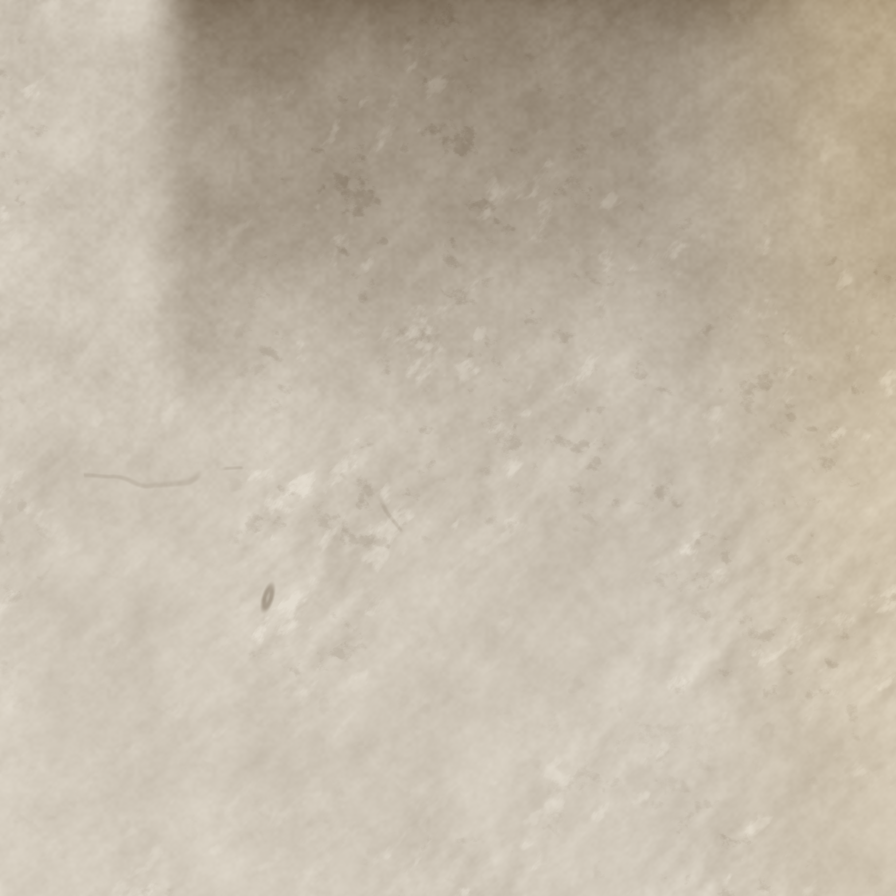
A three.js fragment shader for this texture:

```glsl
// Weathered beige plaster under a soft shadow that falls from the top edge.
// A tone field (0 light, 1 dark) sums shadow, mottling, embossed scuffs, pits
// and hairline cracks, then picks a colour between two plaster shades.
#define LIGHT_PLASTER vec3(0.838, 0.806, 0.752)
#define DARK_PLASTER vec3(0.515, 0.460, 0.390)
#define WARM_TINT vec3(0.005, -0.022, -0.075)
#define SHADOW_LEFT 0.188
#define MOTTLE 0.36
#define RELIEF 0.34
#define GRAIN 0.075
#define FLECKS 0.17
#define PITS 0.16
#define CRACKS 0.17

varying vec2 vUv;

float hash(vec2 p) {
  return fract(sin(dot(p, vec2(127.1, 311.7))) * 43758.5453);
}

float noise(vec2 p) {
  vec2 i = floor(p);
  vec2 f = fract(p);
  f = f * f * (3.0 - 2.0 * f);
  float low = mix(hash(i), hash(i + vec2(1.0, 0.0)), f.x);
  float high = mix(hash(i + vec2(0.0, 1.0)), hash(i + vec2(1.0, 1.0)), f.x);
  return mix(low, high, f.y);
}

// Layered noise, turned at each octave to hide the grid; result in 0..1
float fbm(vec2 p) {
  float sum = 0.0;
  float weight = 0.5;
  for (int i = 0; i < 5; i++) {
    sum += weight * noise(p);
    p = mat2(1.6, 1.2, -1.2, 1.6) * p + 17.3;
    weight *= 0.55;
  }
  return sum / 1.055;
}

float segmentDistance(vec2 p, vec2 a, vec2 b) {
  vec2 along = b - a;
  float h = clamp(dot(p - a, along) / dot(along, along), 0.0, 1.0);
  return length(p - a - along * h);
}

// Soft shadow: steep at the top, blurred at its left and lower borders
float shadowTone(vec2 uv) {
  vec2 wobble = vec2(noise(uv * 9.0), noise(uv * 7.0 + 40.0)) - 0.5;
  vec2 p = uv + wobble * vec2(0.022, 0.05);
  float depth = 0.34 * smoothstep(0.47, 0.75, p.y)
              + 0.80 * max(p.y - 0.65, 0.0)
              + 0.33 * exp((uv.y - 1.0) / 0.05);
  float left = smoothstep(SHADOW_LEFT - 0.04, SHADOW_LEFT + 0.04, p.x);
  float right = 1.0 - 0.62 * smoothstep(0.68, 1.0, p.x);
  return depth * left * right;
}

// Two broken hairlines whose path is bent by noise
float crackTone(vec2 uv) {
  vec2 bend = vec2(noise(uv * 28.0), noise(uv * 24.0 + 9.0)) - 0.5;
  vec2 p = uv + bend * 0.026;
  float d = min(segmentDistance(p, vec2(0.10, 0.460), vec2(0.26, 0.478)),
                segmentDistance(p, vec2(0.39, 0.465), vec2(0.45, 0.415)));
  float broken = smoothstep(0.25, 0.65, noise(uv * 38.0 + 5.0));
  return (1.0 - smoothstep(0.0005, 0.0045, d)) * broken;
}

// One slanted chip with a dark rim and a paler core
float chipTone(vec2 uv) {
  vec2 p = uv - vec2(0.299, 0.333);
  p.x -= p.y * 0.25;
  float r = length(p / vec2(0.0075, 0.018));
  float core = 1.0 - smoothstep(0.1, 0.6, length(p / vec2(0.005, 0.014)));
  return 0.48 * (1.0 - smoothstep(0.55, 1.1, r)) - 0.22 * core;
}

void main() {
  vec2 uv = vUv;
  float lower = 1.0 - smoothstep(0.35, 0.65, uv.y);

  // Base shading
  float tone = 0.035 + 0.07 * smoothstep(0.05, 0.55, uv.y);
  tone += 0.04 * smoothstep(0.15, 0.5, uv.x) * lower;
  tone += shadowTone(uv);

  // Cloudy mottling and rising diagonal scuffs, lit from the upper left
  vec2 slant = mat2(0.71, -0.71, 0.71, 0.71) * uv * vec2(1.0, 1.0);
  vec2 stroke = slant * vec2(22.0, 40.0);
  float worn = smoothstep(0.32, 0.65, noise(uv * 6.0 + 3.0));
  float cloud = fbm(uv * 13.0) - 0.5;
  float relief = fbm(stroke) - fbm(stroke + vec2(-0.12, 0.38));
  tone += MOTTLE * cloud * mix(1.0, 0.8, lower);
  tone += RELIEF * relief * mix(0.4, 0.45 + 0.55 * worn, lower);

  // Pale flecks and dark pits gathered in worn patches
  float fleck = smoothstep(0.64, 0.80, fbm(stroke * 1.1 + 60.0));
  float pit = smoothstep(0.64, 0.80, fbm(uv * vec2(42.0, 48.0) + 90.0));
  tone -= FLECKS * fleck * (0.3 + 0.7 * worn);
  tone += PITS * pit * (0.25 + 0.75 * worn);

  // Fine grain, stronger in the shadow
  float grain = noise(uv * 230.0) + noise(uv * 125.0 + 31.0) - 1.0;
  tone += GRAIN * grain * mix(1.0, 0.6, lower);
  tone += CRACKS * crackTone(uv) + chipTone(uv);

  // Colour, warmer toward the right edge
  vec3 color = mix(LIGHT_PLASTER, DARK_PLASTER, clamp(tone, -0.15, 1.1));
  color += WARM_TINT * smoothstep(0.72, 1.0, uv.x) * (0.35 + 0.65 * uv.y);
  gl_FragColor = vec4(color, 1.0);
}
```
